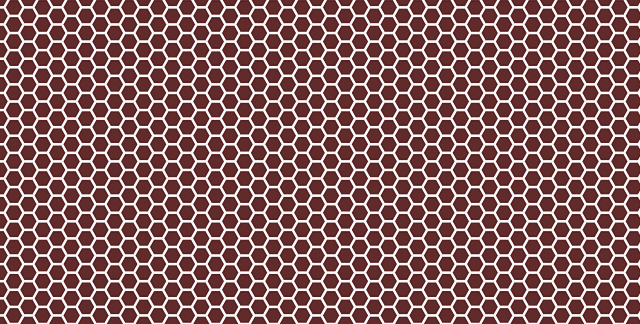
This pattern is drawn by a Shadertoy shader. Its source:

```glsl
// Flat-topped hexagon mesh: maroon cells parted by thin white lines.
// Two interleaved rectangular lattices give the nearest cell centre, and a
// hexagonal norm around it gives the line, the dark rim and the fill.

// Hexagonal norm: 0 at the centre, 0.5 on the border of a unit-height cell.
float hexNorm(vec2 p) {
    p = abs(p);
    return max(p.y, dot(p, vec2(0.8660254, 0.5)));
}

// Offset from the nearest centre of a lattice with the given period.
vec2 latticeOffset(vec2 p, vec2 period) {
    return p - period * floor(p / period + 0.5);
}

void mainImage(out vec4 fragColor, in vec2 fragCoord) {
    // 44.4 columns across and 18.93 cells down, in units of the cell height.
    vec2 uv = fragCoord / iResolution.xy;
    vec2 p = vec2((uv.x * 44.4 + 0.03) * 0.8660254, uv.y * 18.93);
    float pixel = 18.93 / iResolution.y;

    // Even columns sit on the lattice; odd ones are shifted by half a period.
    vec2 period = vec2(1.7320508, 1.0);
    float cell = min(hexNorm(latticeOffset(p, period)),
                     hexNorm(latticeOffset(p - 0.5 * period, period)));

    // Cell fill, slightly darker toward its rim.
    vec3 maroon = mix(vec3(0.38, 0.17, 0.17), vec3(0.34, 0.12, 0.12),
                      smoothstep(0.31, 0.35, cell));

    // White line, antialiased over about one pixel.
    float line = smoothstep(-0.6 * pixel, 0.6 * pixel, cell - 0.425);
    fragColor = vec4(mix(maroon, vec3(0.985), line), 1.0);
}
```
